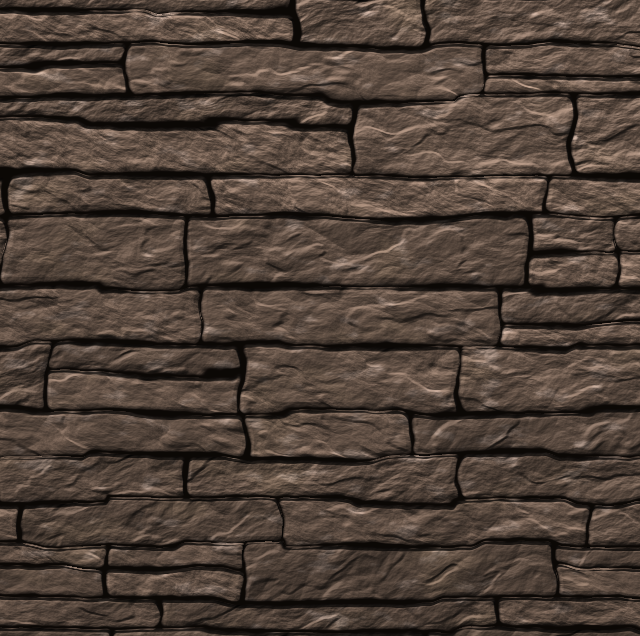
Give the GLSL for this texture, as a WebGL 2 fragment shader.

```glsl
#version 300 es
precision highp float;
// Dry-stacked slate wall: twelve uneven courses of long split stones.
// Jittered cells lay out the stones, creased and terraced gradient noise
// carves their faces, and the relief is lit from above over dark joints.

uniform vec2 u_resolution;
out vec4 fragColor;

float hash(vec2 p) {
  vec3 q = fract(p.xyx * 0.1031);
  q += dot(q, q.yzx + 33.33);
  return fract((q.x + q.y) * q.z);
}

float cornerSlope(vec2 corner, vec2 offset) {
  float angle = 6.2832 * hash(corner);
  return dot(vec2(cos(angle), sin(angle)), offset);
}

// Gradient noise, roughly -0.7 to 0.7
float noise(vec2 p) {
  vec2 i = floor(p), f = p - i, e = vec2(1, 0);
  vec2 u = f * f * f * (f * (f * 6.0 - 15.0) + 10.0);
  return mix(
    mix(cornerSlope(i, f), cornerSlope(i + e, f - e), u.x),
    mix(cornerSlope(i + e.yx, f - e.yx), cornerSlope(i + 1.0, f - 1.0), u.x), u.y);
}

float fbm(vec2 p, int octaves) {
  float sum = 0.0, amplitude = 0.5;
  for (int i = 0; i < octaves; i++) {
    sum += amplitude * noise(p);
    p = mat2(1.98, 0.3, -0.3, 1.98) * p + 17.3;
    amplitude *= 0.5;
  }
  return sum;
}

// Interval of a jittered 1D grid holding t: (index, low edge, high edge)
float edgeAt(float k, float seed, float jitter) {
  return k + jitter * (hash(vec2(k, seed)) - 0.5);
}

vec3 cell(float t, float seed, float jitter) {
  float k = floor(t);
  if (t < edgeAt(k, seed, jitter)) k -= 1.0;
  else if (t >= edgeAt(k + 1.0, seed, jitter)) k += 1.0;
  return vec3(k, edgeAt(k, seed, jitter), edgeAt(k + 1.0, seed, jitter));
}

// Stone at p: (distance inside its edge, capped at the corner radius; id)
vec2 stone(vec2 p) {
  // Broken outlines: slow drift, sudden steps, then fine chipping
  vec2 w = p + vec2(0.018, 0.009) * vec2(noise(p * vec2(5, 15)), noise(p * vec2(4, 8) + 7.0));
  w.y += 0.008 * smoothstep(-0.05, 0.05, noise(p * vec2(4, 6) + 31.0));
  w += 0.005 * vec2(fbm(p * 45.0, 2), fbm(p * vec2(26, 45) + 3.0, 2));

  // Courses are tallest above the middle of the wall
  w.y += 0.032 * (sin(6.2832 * (w.y - 0.13)) + 0.73);
  vec2 t = w * vec2(2.7, 12.0);
  vec3 course = cell(t.y, 1.0, 0.42);
  t.x += 5.0 * hash(vec2(course.x, 9.0));
  vec3 span = cell(t.x, course.x + 20.0, 0.8);
  float id = hash(vec2(span.x + 3.0, course.x + 50.0));

  // A few tall stones are two thinner ones
  if (id > 0.75 && course.z - course.y > 0.95) {
    float cut = mix(course.y, course.z, 0.32 + 0.36 * fract(id * 7.0));
    if (t.y < cut) course.z = cut;
    else { course.y = cut; id = fract(id * 13.0 + 0.3); }
  }
  vec2 inset = vec2(min(t.x - span.y, span.z - t.x) / 2.7,
                    min(t.y - course.y, course.z - t.y) / 12.0);
  return vec2(0.01 - length(max(0.01 - inset, 0.0)), id);
}

// Height of the stone face: rounded edge, split ledges, facets, grain
float relief(vec2 p) {
  vec2 s = stone(p);
  float tilt = 0.8 * (s.y - 0.5), rough = fract(s.y * 5.0);
  vec2 q = mat2(cos(tilt), sin(tilt), -sin(tilt), cos(tilt)) * p + 37.0 * s.y;
  q += 0.012 * noise(q * 19.0);
  float slab = 3.0 * fbm(q * vec2(5, 11), 4);
  float ledge = floor(slab) + smoothstep(0.0, 0.2, fract(slab));
  float facet = abs(noise(q * vec2(7, 11) + 5.0)) + 0.4 * abs(noise(q * vec2(19, 28)));
  return 0.35 * s.x + 0.0055 * mix(slab, ledge, 0.7) + 0.016 * facet
       + (0.0035 + 0.003 * rough) * fbm(q * vec2(42, 72), 4);
}

void main() {
  vec2 p = gl_FragCoord.xy / u_resolution.y;
  float pixel = 1.0 / u_resolution.y;
  vec2 s = stone(p);

  // Light from above and slightly to the left
  vec2 e = vec2(0.0017, 0);
  float h = relief(p);
  vec2 slope = (vec2(relief(p + e.xy), relief(p + e.yx)) - h) / e.x;
  float light = 1.0 + 0.8 * tanh(dot(slope, vec2(0.45, -0.9)));
  light *= 0.92 + 0.1 * p.y + 0.16 * p.x * p.y;

  // Grey-brown slate with a tone per stone, tan stains and pale scuffs
  vec3 color = vec3(0.335, 0.276, 0.237) * (0.9 + 0.22 * s.y);
  float stain = smoothstep(0.05, 0.3, fbm(p * vec2(6, 10) + 19.0 * s.y, 4));
  color = mix(color, vec3(0.39, 0.325, 0.268), 0.5 * stain);
  float scuff = smoothstep(0.1, 0.3, fbm(p * vec2(17, 34) + 61.0 * s.y, 4));
  color = color * light + vec3(0.1, 0.098, 0.1) * (scuff * light + max(light - 1.15, 0.0));

  // Joints of varying width, with occlusion and the shadow of the stone above
  float gap = 0.0026 + 0.005 * noise(p * vec2(6, 9) + 11.0) + 0.0015 * noise(p * 50.0);
  float above = stone(p + vec2(0.001, 0.005)).x;
  color *= mix(0.65, 1.0, smoothstep(gap, gap + 0.004, s.x));
  color *= mix(0.25, 1.0, smoothstep(gap - 0.001, gap + 0.0015, above));
  float solid = smoothstep(gap - pixel, gap + pixel, s.x);
  color = mix(vec3(0.045, 0.03, 0.021), color, solid);

  fragColor = vec4(clamp(color, 0.0, 1.0), 1.0);
}
```
